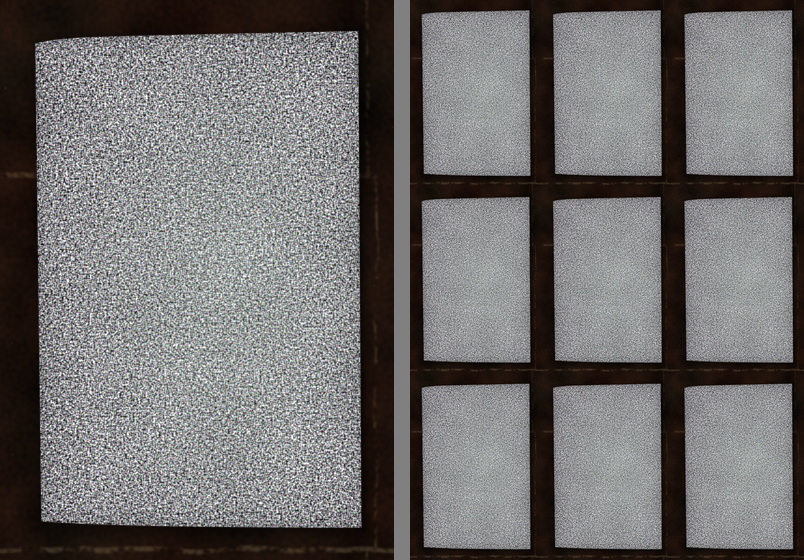
Left: one tile. Right: repeated 3 by 3.
Reproduce this texture procedurally as a Shadertoy shader.

```glsl
// A sheet of silver glitter paper lying on a dark brick floor, tiling on all sides.

vec2 randomGradient(vec2 cell, float seed) {
    vec3 q = fract(vec3(cell.xyx + seed * 17.31) * vec3(0.1031, 0.1030, 0.0973));
    q += dot(q, q.yzx + 33.33);
    float angle = 6.2832 * fract((q.x + q.y) * q.z);
    return vec2(cos(angle), sin(angle));
}

// Gradient noise that wraps after a whole number of cells
float noise(vec2 uv, vec2 cells, float seed) {
    vec2 p = uv * cells, i = floor(p), f = p - i;
    vec2 w = f * f * f * (f * (f * 6.0 - 15.0) + 10.0);
    float corner[4];
    for (int k = 0; k < 4; k++) {
        vec2 o = vec2(k & 1, k >> 1);
        corner[k] = dot(randomGradient(mod(i + o, cells), seed), f - o);
    }
    return mix(mix(corner[0], corner[1], w.x), mix(corner[2], corner[3], w.x), w.y);
}

// Signed distance to the slightly skewed sheet, in canvas heights
float sheetDistance(vec2 uv) {
    float left = 0.106 - 0.018 * uv.y;
    float right = 0.918 - 0.009 * uv.y;
    float top = 0.931 + 0.015 * uv.x - 0.012 * exp(-(uv.x - 0.08) * 18.0);
    float bottom = 0.057 + 0.012 * exp(-(uv.x - 0.1) * 4.0);
    vec2 outside = max(vec2(left, bottom) - uv, uv - vec2(right, top)) * vec2(0.703, 1.0);
    return max(outside.x, outside.y);
}

float wrapDistance(float a, float b) {
    return abs(fract(a - b + 0.5) - 0.5);
}

vec3 brickFloor(vec2 uv) {
    float blotch = noise(uv, vec2(5, 7), 1.0) + 0.5 * noise(uv, vec2(13, 18), 2.0);
    float grit = noise(uv, vec2(70, 100), 3.0);
    vec3 color = vec3(0.110, 0.063, 0.041) * (1.0 + 0.7 * blotch + 0.3 * grit);
    color += vec3(0.035, -0.008, -0.008) * noise(uv, vec2(3, 4), 4.0);

    // Worn mortar joints, staggered between the two courses
    vec2 p = uv + 0.008 * vec2(noise(uv, vec2(9, 12), 5.0), noise(uv, vec2(9, 12), 6.0));
    float course = min(wrapDistance(p.y, 0.018), wrapDistance(p.y, 0.685));
    float joint = fract(p.y - 0.018) < 0.667 ? 0.955 : 0.932;
    float gap = min(course, 0.703 * wrapDistance(p.x, joint) + 0.002);
    float wear = smoothstep(-0.35, 0.5, noise(uv, vec2(14, 20), 7.0) + 0.5 * grit);
    color += vec3(0.15, 0.14, 0.10) * wear * (1.0 - smoothstep(0.001, 0.008, gap));

    // Stray bright specks
    float speck = smoothstep(0.57, 0.68, noise(uv, vec2(110, 156), 8.0));
    return max(color + 0.15 * speck, 0.008);
}

vec3 glitter(vec2 uv) {
    // Broad light: calm and bright in the middle, coarser toward the rim
    vec2 c = (uv - vec2(0.58, 0.47)) * vec2(1.0, 0.9);
    float glow = exp(-6.0 * dot(c, c));
    float patches = noise(uv, vec2(6, 8), 9.0) + 0.6 * noise(uv, vec2(22, 31), 10.0);
    float light = 0.535 + 0.085 * glow + 0.045 * patches;

    // Fine flakes, with small clumps between them
    float flakes = noise(uv, vec2(211, 299), 11.0) + 0.65 * noise(uv, vec2(149, 212), 12.0);
    float clumps = noise(uv, vec2(80, 113), 13.0);
    float contrast = mix(0.70, 0.47, glow);
    light += contrast * (flakes + 0.28 * clumps);

    // Sparse sparkles
    float sparkle = smoothstep(0.36, 0.58, noise(uv, vec2(137, 194), 14.0));
    light += sparkle * mix(0.40, 0.20, glow);

    // Faint rainbow tint on each flake
    vec3 tint = vec3(noise(uv, vec2(173, 246), 15.0),
                     noise(uv, vec2(173, 246), 16.0),
                     noise(uv, vec2(173, 246), 17.0));
    vec3 hue = mix(vec3(0.004, -0.006, 0.012), vec3(-0.008, 0.010, 0.006), glow);
    return clamp(vec3(light) + 0.15 * tint + hue, 0.09, 1.0);
}

void mainImage(out vec4 fragColor, in vec2 fragCoord) {
    vec2 uv = fragCoord / iResolution.xy;
    float d = sheetDistance(uv);
    float soft = max(0.0012, 0.8 / iResolution.y);

    // Contact shadow on the floor, deepest right of and below the sheet
    float side = max(smoothstep(0.88, 0.92, uv.x), 1.0 - smoothstep(0.04, 0.07, uv.y));
    float shadow = exp(-max(d, 0.0) * 70.0) * mix(0.3, 0.8, side);
    vec3 ground = brickFloor(uv) * (1.0 - shadow);

    // The paper dims a little as it curls at its rim
    vec3 paper = glitter(uv) * (1.0 - 0.16 * exp(min(d, 0.0) * 60.0));
    vec3 color = mix(paper, ground, smoothstep(-soft, soft, d));
    fragColor = vec4(color, 1.0);
}
```
